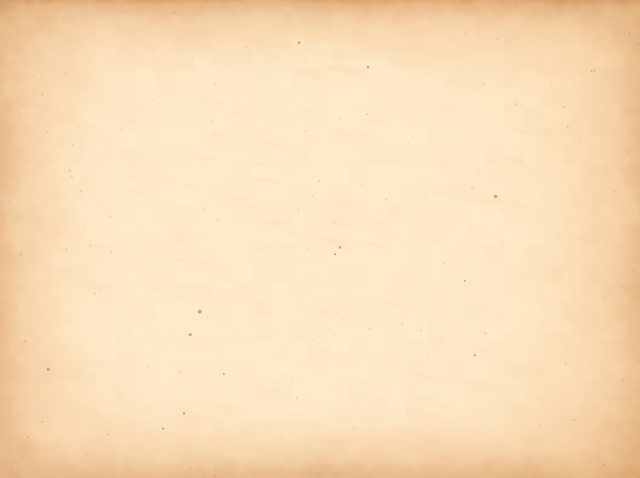
Write a WebGL 1 fragment shader that draws this texture.

```glsl
precision highp float;
// Aged cream parchment with browned edges, faint wrinkles and scattered flecks.
uniform vec2 u_resolution;

float hash(vec2 p) {
  vec3 q = fract(vec3(p.xyx) * 0.1031);
  q += dot(q, q.yzx + 33.33);
  return fract((q.x + q.y) * q.z);
}

float noise(vec2 p) {
  vec2 cell = floor(p);
  vec2 f = fract(p);
  f = f * f * (3.0 - 2.0 * f);
  float low = mix(hash(cell), hash(cell + vec2(1.0, 0.0)), f.x);
  float high = mix(hash(cell + vec2(0.0, 1.0)), hash(cell + 1.0), f.x);
  return mix(low, high, f.y);
}

// Fractal noise centred on zero.
float fbm(vec2 p) {
  float sum = 0.0;
  float amplitude = 0.5;
  for (int i = 0; i < 5; i++) {
    sum += amplitude * (noise(p) - 0.5);
    p = mat2(0.8, 0.6, -0.6, 0.8) * p * 2.03 + 17.0;
    amplitude *= 0.5;
  }
  return sum;
}

// Browning that fades inward from all four sides.
float edgeBurn(vec2 uv) {
  vec2 p = uv + 0.022 * vec2(fbm(uv * 7.0), fbm(uv * 7.0 + 40.0));
  float left = 0.66 * exp(-max(p.x, 0.0) / 0.075);
  float right = 0.64 * exp(-max(1.0 - p.x, 0.0) / 0.085);
  float bottom = 0.72 * exp(-max(p.y, 0.0) / 0.066);
  float top = 0.80 * exp(-max(1.0 - p.y, 0.0) / 0.064);
  float rim = 0.16 * exp(-max(1.0 - uv.y, 0.0) / 0.014);
  return 1.0 - (1.0 - left) * (1.0 - right) * (1.0 - bottom) * (1.0 - top) + rim;
}

// Small soft spots, one candidate per jittered cell.
float flecks(vec2 p, float density, float seed) {
  vec2 home = floor(p);
  float cover = 0.0;
  for (int y = -1; y <= 1; y++) {
    for (int x = -1; x <= 1; x++) {
      vec2 cell = home + vec2(float(x), float(y));
      vec2 spot = cell + vec2(hash(cell + seed), hash(cell + seed + 31.0));
      float radius = mix(0.06, 0.15, hash(cell + seed + 57.0));
      float present = step(1.0 - density, hash(cell + seed + 83.0));
      cover += present * (1.0 - smoothstep(radius * 0.3, radius, distance(p, spot)));
    }
  }
  return min(cover, 1.0);
}

vec3 paperColor(float age) {
  vec3 color = mix(vec3(0.995, 0.917, 0.787), vec3(0.972, 0.842, 0.680), smoothstep(0.0, 0.34, age));
  color = mix(color, vec3(0.910, 0.735, 0.550), smoothstep(0.26, 0.74, age));
  return mix(color, vec3(0.820, 0.615, 0.410), smoothstep(0.66, 1.15, age));
}

void main() {
  vec2 uv = gl_FragCoord.xy / u_resolution;
  vec2 p = vec2(uv.x * u_resolution.x / u_resolution.y, uv.y);
  float burn = edgeBurn(uv);

  // Blotches and fibre grain grow stronger where the paper is browned.
  float age = burn + fbm(p * 9.0) * (0.06 + 0.22 * burn);
  age += fbm(p * 48.0 + 9.0) * (0.05 + 0.20 * burn);

  // Shallow wrinkles slope down to the right across the middle.
  vec2 slant = vec2(p.x, p.y + 0.16 * p.x);
  float wrinkle = fbm(slant * vec2(14.0, 62.0) + 3.0);
  vec2 fromMiddle = (uv - vec2(0.48, 0.53)) / vec2(0.30, 0.40);
  float middle = exp(-dot(fromMiddle, fromMiddle));
  age += middle * (0.20 * wrinkle + 0.05 * smoothstep(0.08, 0.22, wrinkle));

  vec3 color = paperColor(max(age, 0.0));

  // Barely visible woven squares and a warmer right half.
  color += 0.010 * (hash(floor(uv * vec2(33.0, 24.5))) - 0.5);
  color -= vec3(0.0, 0.006, 0.012) * smoothstep(0.45, 0.9, uv.x);

  // Pale brown flecks, then rarer dark specks.
  float pale = flecks(p * 36.0, 0.09, 5.0);
  float dark = flecks(p * 24.0, 0.025, 19.0);
  color = mix(color, color * vec3(0.91, 0.86, 0.78), pale * 0.6);
  color = mix(color, vec3(0.58, 0.43, 0.28), dark * 0.55);

  gl_FragColor = vec4(clamp(color, 0.0, 1.0), 1.0);
}
```
